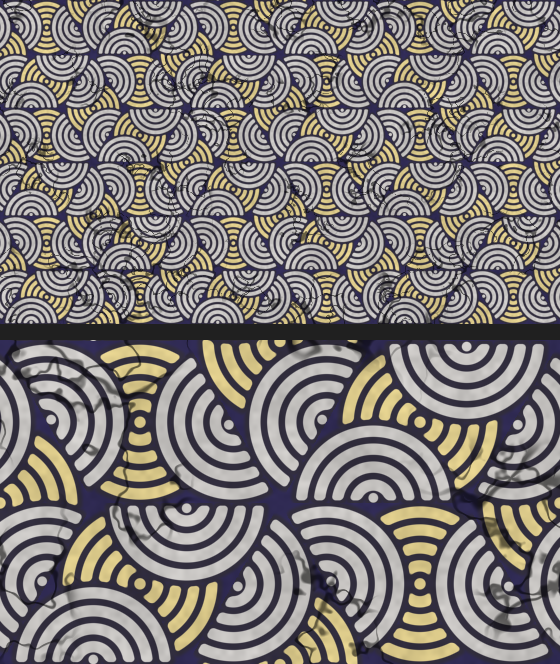
Top: the whole. Bottom: its middle third, enlarged.
Write a WebGL 1 fragment shader that draws this pattern.

```glsl
precision highp float;
// Pinwheels of six ringed half discs on a triangular grid, with gold ringed
// discs showing as hourglass fans between them. The plane is folded to one
// triangle and drawn with distance functions; cracks and grain run across all.

uniform vec2 u_resolution;

#define EDGES_ACROSS 9.0     // triangle edges over the canvas width
#define RING_PITCH 0.0962    // spacing of rings, in triangle edges
#define RING_HALF 0.0305     // half width of one ring
#define RING_COUNT 4.0       // rings around each centre dot
#define CORNER 0.022         // rounding of ring ends
#define BASE_GAP 0.014       // margin along the flat side of a half disc
#define FAN_EDGE 0.447       // radius around half discs kept free of gold
#define STONE vec3(0.775, 0.765, 0.755)
#define GOLD vec3(0.86, 0.79, 0.54)
#define GROOVE vec3(0.19, 0.175, 0.235)
#define NAVY vec3(0.185, 0.165, 0.325)
#define WEAR 0.55            // strength of the cracks

const float ROOT3 = 1.7320508;
const float SECTOR = 1.0471976;

float hash(vec2 p) {
  vec3 h = fract(vec3(p.xyx) * 0.1031);
  h += dot(h, h.yzx + 33.33);
  return fract((h.x + h.y) * h.z);
}

float noise(vec2 p) {
  vec2 i = floor(p), f = fract(p);
  f = f * f * (3.0 - 2.0 * f);
  return mix(mix(hash(i), hash(i + vec2(1.0, 0.0)), f.x),
             mix(hash(i + vec2(0.0, 1.0)), hash(i + 1.0), f.x), f.y);
}

float fbm(vec2 p) {
  float sum = 0.0, gain = 0.5;
  for (int i = 0; i < 4; i++) {
    sum += gain * noise(p);
    p = mat2(1.6, 1.2, -1.2, 1.6) * p + 7.3;
    gain *= 0.5;
  }
  return sum / 0.9375;
}

// Offset from the nearest pinwheel centre on its hexagonal lattice
vec2 pinwheelCell(vec2 p) {
  vec2 period = vec2(3.0, ROOT3);
  vec2 a = mod(p + 0.5 * period, period) - 0.5 * period;
  vec2 b = mod(p, period) - 0.5 * period;
  return dot(a, a) < dot(b, b) ? a : b;
}

// Turn one sixth of the pinwheel onto the triangle above the x axis
vec2 foldSector(vec2 p) {
  float turn = floor(atan(p.y, p.x) / SECTOR) * SECTOR;
  float c = cos(turn), s = sin(turn);
  return vec2(c * p.x + s * p.y, c * p.y - s * p.x);
}

float rings(float r) {
  float k = min(floor(r / RING_PITCH + 0.5), RING_COUNT);
  return abs(r - k * RING_PITCH) - RING_HALF;
}

float roundedIntersect(float a, float b) {
  vec2 e = vec2(a, b) + CORNER;
  return min(max(a, b), -CORNER) + length(max(e, 0.0));
}

float halfDisc(vec2 p) {
  float arcs = roundedIntersect(rings(length(p)), BASE_GAP - p.y);
  float dot0 = length(p - vec2(0.0, 0.028)) - 0.026;
  return min(arcs, dot0);
}

float goldFan(vec2 p) {
  float nearDisc = FAN_EDGE - length(p - vec2(0.5, 0.0));
  float farDisc = FAN_EDGE - length(p - vec2(1.0, 0.5 * ROOT3));
  float r = length(p - vec2(0.75, 0.25 * ROOT3));
  return roundedIntersect(rings(r), max(nearDisc, farDisc));
}

void main() {
  float pixel = EDGES_ACROSS / u_resolution.x;
  vec2 p = gl_FragCoord.xy * pixel;
  vec2 q = foldSector(pinwheelCell(p));

  // Shapes
  float stone = halfDisc(q - vec2(0.5, 0.0));
  float gold = goldFan(q);
  float soft = max(0.8 * pixel, 0.004);
  vec3 color = mix(GROOVE, NAVY, smoothstep(0.012, 0.04, min(stone, gold)));
  color = mix(color, GOLD, smoothstep(soft, -soft, gold));
  color = mix(color, STONE, smoothstep(soft, -soft, stone));

  // Mottling and grain
  float mottle = fbm(p * 3.5) - 0.5;
  float grain = noise(p * 30.0) - 0.5;
  color *= 1.0 + 0.18 * mottle + 0.10 * grain;

  // Thin cracks, gathered in patches
  float wander = abs(fbm(p * 1.7 + 11.0) - 0.5);
  float branch = abs(fbm(p * 3.1 + 43.0) - 0.5);
  float crack = 1.0 - smoothstep(0.004, 0.026, min(wander, branch));
  crack *= smoothstep(0.38, 0.62, noise(p * 1.9 + 5.0));
  color *= 1.0 - WEAR * crack;

  gl_FragColor = vec4(clamp(color, 0.0, 1.0), 1.0);
}
```
